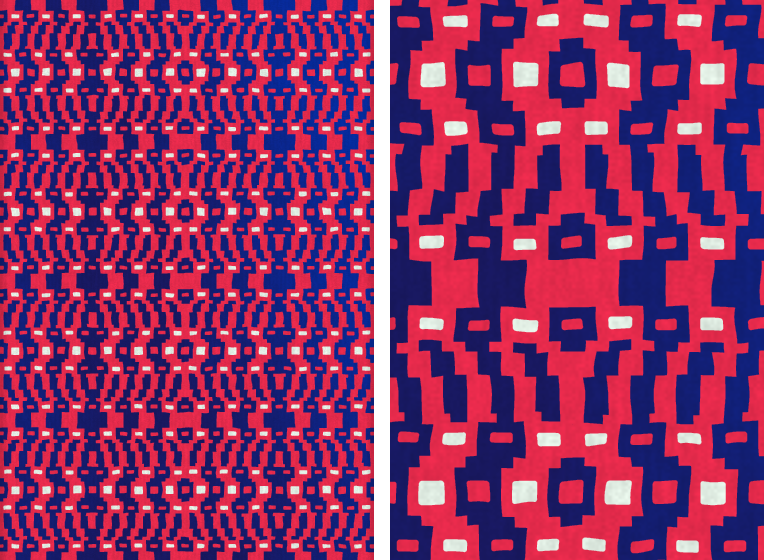
Left: the whole. Right: its middle third, enlarged.
This pattern is drawn by a Shadertoy shader. Its source:

```glsl
// Mirrored red and blue woven tapestry with stepped waves and pale inlays

const float COLUMNS = 96.0;       // weave columns across the canvas
const float HALF_X = 24.0;        // columns between mirror axes
const float HALF_Y = 18.0;        // rows between mirror axes
const float REPEAT_Y = 0.2485;    // height of one repeat on the canvas
const float FIRST_AXIS = 0.1252;  // height of the lowest inlay axis
const int SAMPLES = 4;

const vec3 RED = vec3(0.90, 0.165, 0.295);
const vec3 NAVY = vec3(0.095, 0.095, 0.375);
const vec3 COBALT = vec3(0.02, 0.17, 0.62);
const vec3 IVORY = vec3(0.88, 0.93, 0.89);

float hash(vec2 p) {
    return fract(sin(dot(p, vec2(127.1, 311.7))) * 43758.5453);
}

float noise(vec2 p) {
    vec2 i = floor(p), f = fract(p);
    f = f * f * (3.0 - 2.0 * f);
    return mix(mix(hash(i), hash(i + vec2(1, 0)), f.x),
               mix(hash(i + vec2(0, 1)), hash(i + vec2(1, 1)), f.x), f.y);
}

// Triangle fold: distance to the nearest multiple of 2 * halfPeriod
float mirror(float x, float halfPeriod) {
    return abs(mod(x + halfPeriod, 2.0 * halfPeriod) - halfPeriod);
}

bool bars(float u, float centre, float halfWidth, float period) {
    return mirror(u - centre, 0.5 * period) < halfWidth;
}

// Red bars of one row: centre, half width, period
vec3 rowBars(float v) {
    if (v < 2.1) return vec3(4.0, 2.0, 8.0);     // inlay frames
    if (v < 3.0) return vec3(3.0, 2.0, 8.0);     // step
    if (v < 6.0) return vec3(2.0, 2.0, 8.0);     // shifted frames
    if (v < 6.8) return vec3(-0.25, 1.25, 4.0);  // caps of the strips
    if (v < 10.0) return vec3(0.0, 1.0, 4.0);    // strips
    if (v < 12.1) return vec3(1.0, 1.0, 4.0);    // strips, one step over
    if (v < 13.0) return vec3(2.0, 1.0, 4.0);    // strips, two steps over
    if (v < 16.0) return vec3(4.0, 2.0, 8.0);    // lower frames
    return vec3(2.0, 2.0, 8.0);                  // solid blocks
}

// Rounded inlay, repeated every eight columns
bool inlay(float u, float v, vec2 centre, vec2 halfSize) {
    vec2 d = vec2(mirror(u - centre.x, 4.0), abs(v - centre.y)) - halfSize + 0.25;
    return length(max(d, 0.0)) < 0.25;
}

// Pale inlay in each red frame, red inlay in each blue frame
vec3 addInlays(vec3 colour, float u, float v, vec2 centre, vec2 halfSize) {
    if (inlay(u, v, centre, halfSize)) return IVORY;
    if (inlay(u, v, centre + vec2(4.0, 0.0), halfSize * 0.94)) return RED;
    return colour;
}

vec3 weave(vec2 cell, vec3 blue) {
    float u = mirror(cell.x, HALF_X);
    float v = mirror(cell.y, HALF_Y);
    vec3 row = rowBars(v);
    vec3 colour = bars(u, row.x, row.y, row.z) ? RED : blue;
    colour = addInlays(colour, u, v, vec2(4.0, 0.0), vec2(1.06, 1.0));
    colour = addInlays(colour, u, v, vec2(2.0, 4.6), vec2(1.0, 0.52));
    return addInlays(colour, u, v, vec2(4.0, 14.5), vec2(1.0, 0.52));
}

// Canvas position to weave cells, with a slight bow and hand-made wobble
vec2 toCell(vec2 uv) {
    vec2 cell = vec2((uv.x + 0.0045 * sin(3.14159 * uv.x)) * COLUMNS,
                     (uv.y - FIRST_AXIS) / REPEAT_Y * 2.0 * HALF_Y);
    vec2 wobble = vec2(noise(cell * 0.45), noise(cell * 0.45 + 71.0)) - 0.5;
    return cell + 0.4 * wobble;
}

// Brighter dye toward the upper right and the outer edges
vec3 blueDye(vec2 uv) {
    float sheen = smoothstep(0.45, 1.25, uv.x * 0.85 + uv.y * 0.4);
    sheen += 0.35 * smoothstep(0.3, 0.0, uv.x);
    sheen += 0.3 * (noise(uv * vec2(9.0, 14.0)) - 0.4);
    return mix(NAVY, COBALT, clamp(sheen, 0.0, 1.0));
}

void mainImage(out vec4 fragColor, in vec2 fragCoord) {
    vec2 uv = fragCoord / iResolution.xy;
    vec3 blue = blueDye(uv);

    // Supersampled weave
    vec3 colour = vec3(0.0);
    for (int j = 0; j < SAMPLES; j++)
    for (int i = 0; i < SAMPLES; i++) {
        vec2 offset = (vec2(i, j) + 0.5) / float(SAMPLES) - 0.5;
        colour += weave(toCell((fragCoord + 1.2 * offset) / iResolution.xy), blue);
    }
    colour /= float(SAMPLES * SAMPLES);

    // Thread ribs, uneven dye and darker side edges
    vec2 cell = toCell(uv);
    float rib = 0.5 + 0.5 * cos(6.28318 * cell.x);
    float dye = noise(cell * vec2(1.6, 0.7)) - 0.5;
    float grain = noise(uv * vec2(340.0, 510.0)) - 0.5;
    float side = smoothstep(0.0, 0.025, min(uv.x, 1.0 - uv.x));
    colour *= 0.985 + 0.025 * rib + 0.07 * dye + 0.07 * grain;
    colour *= mix(0.86, 1.0, side);
    fragColor = vec4(colour, 1.0);
}
```
